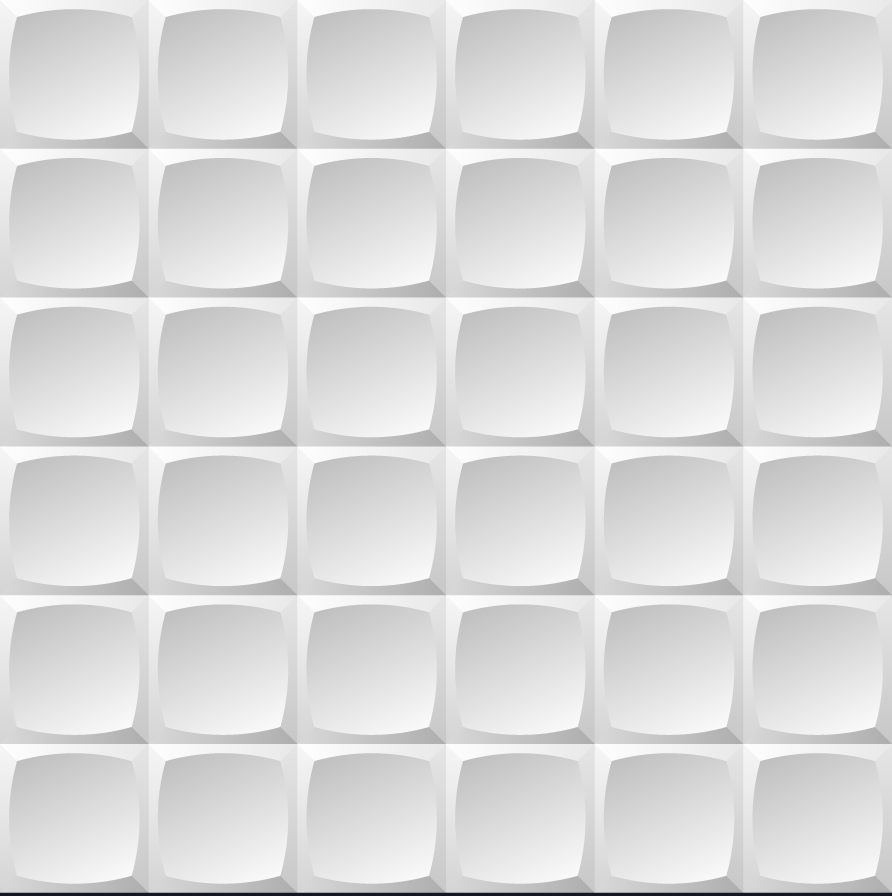
This pattern is drawn by a Shadertoy shader. Its source:

```glsl
const float TILES = 6.0;
const float BASE_STRIP = 0.0035;
const int SAMPLES = 4;
const vec3 STRIP_COLOR = vec3(0.08, 0.09, 0.16);

// Square whose four sides are shallow circular arcs
float bulgedSquare(vec2 p, float halfSize, float arcRadius) {
    vec2 q = abs(p);
    float shift = arcRadius - halfSize;
    float sides = length(vec2(q.x + shift, q.y));
    float caps = length(vec2(q.x, q.y + shift));
    return max(sides, caps) - arcRadius;
}

// Four mitred facets, each fading along its length
float bevelShade(vec2 p) {
    float across = p.x + 0.5;
    float down = 0.5 - p.y;
    if (abs(p.y) > abs(p.x)) {
        return p.y > 0.0 ? mix(0.995, 0.91, across) : mix(0.85, 0.68, across);
    }
    return p.x < 0.0 ? mix(0.965, 0.83, down) : mix(0.90, 0.78, down);
}

// Hollow centre, lit from the lower right
float dishShade(vec2 p, vec2 lightAxis) {
    float t = clamp(dot(p, lightAxis) + 0.5, 0.0, 1.0);
    return mix(0.75, 0.98, t);
}

float tileShade(vec2 p) {
    float dish = bulgedSquare(p, 0.4385, 1.425);
    return dish < 0.0 ? dishShade(p, vec2(0.42, -0.88)) : bevelShade(p);
}

vec3 wallColor(vec2 uv) {
    if (uv.y < BASE_STRIP) return STRIP_COLOR;
    vec2 grid = TILES * vec2(uv.x, (uv.y - BASE_STRIP) / (1.0 - BASE_STRIP));
    return vec3(tileShade(fract(grid) - 0.5));
}

void mainImage(out vec4 fragColor, in vec2 fragCoord) {
    // Supersampling smooths seams, mitres and arcs alike
    vec3 sum = vec3(0.0);
    for (int j = 0; j < SAMPLES; j++) {
        for (int i = 0; i < SAMPLES; i++) {
            vec2 offset = (vec2(i, j) + 0.5) / float(SAMPLES) - 0.5;
            sum += wallColor((fragCoord + offset) / iResolution.xy);
        }
    }
    fragColor = vec4(sum / float(SAMPLES * SAMPLES), 1.0);
}
```
